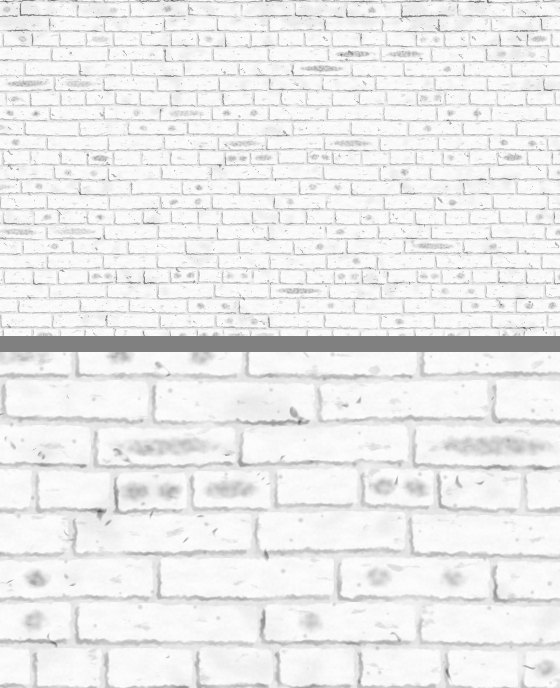
Top, the full canvas; bottom, a detail of the centre.
A Shadertoy shader for this texture:

```glsl
// A whitewashed brick wall: three courses of long bricks, then one of short ones.
// Each brick is a noise-roughened box; a shifted copy casts an L-shaped shadow
// into the mortar. Stains, pits and patchy grime are layered on with noise.

const float COURSES = 22.66;       // courses over the canvas height
const float LONG_BRICK = 3.695;    // brick length, in course heights
const float PAINT = 0.978;
const float MORTAR = 0.905;
const float SHADOW = 0.76;
const float GRIME = 0.46;

float hash(vec2 p) {
    vec3 q = fract(p.xyx * vec3(0.1031, 0.1030, 0.0973));
    q += dot(q, q.yzx + 33.33);
    return fract((q.x + q.y) * q.z);
}

// Gradient noise, roughly -0.6 to 0.6
float corner(vec2 cell, vec2 offset) {
    float angle = 6.2832 * hash(cell);
    return dot(vec2(cos(angle), sin(angle)), offset);
}

float noise(vec2 p) {
    vec2 i = floor(p), f = p - i;
    vec2 w = f * f * f * (f * (f * 6.0 - 15.0) + 10.0);
    vec2 e = vec2(0.0, 1.0);
    return mix(mix(corner(i, f), corner(i + e.yx, f - e.yx), w.x),
               mix(corner(i + e.xy, f - e.xy), corner(i + e.yy, f - e.yy), w.x), w.y);
}

float fbm(vec2 p) {
    float sum = 0.0, gain = 0.6;
    for (int i = 0; i < 4; i++) {
        sum += gain * noise(p);
        p = p * 2.03 + 17.3;
        gain *= 0.5;
    }
    return sum;
}

float roundBox(vec2 p, vec2 halfSize, float radius) {
    vec2 d = abs(p) - halfSize + radius;
    return length(max(d, 0.0)) + min(max(d.x, d.y), 0.0) - radius;
}

float cover(float d, float soft) { return 1.0 - smoothstep(-soft, soft, d); }

// Position of an end joint, in brick lengths, with uneven laying
float jointAt(float id, float row) {
    return id + 0.16 * (hash(vec2(id + 40.0, row + 7.0)) - 0.5);
}

// Soft discolouring: a long hollow, or one or two round spots
float stain(vec2 p, vec2 halfSize, vec2 id) {
    float kind = hash(id + 71.0), side = hash(id + 93.0) - 0.5;
    float rough = 0.45 * fbm(p * 3.0 + id * 5.1);
    float hollow = cover(length(p / (halfSize * vec2(0.8, 0.55))) - 0.85 + rough, 0.3);
    vec2 spot = vec2(p.x - side * halfSize.x, p.y);
    float spots = cover(length(spot / vec2(0.34, 0.26)) - 0.7 + rough, 0.4);
    spot.x = abs(p.x) - 0.5 * halfSize.x;
    float pair = cover(length(spot / vec2(0.34, 0.26)) - 0.7 + rough, 0.4);
    float mark = kind > 0.93 ? hollow : kind > 0.84 ? spots : kind > 0.78 ? pair : 0.0;
    return mark * (0.6 + 0.6 * hash(id + 15.0));
}

// Scattered small pits, one possible per grid cell
float pits(vec2 p, float density, float soft) {
    vec2 id = floor(p), f = fract(p) - 0.5;
    vec2 shift = 0.5 * vec2(hash(id + 3.0), hash(id + 8.0)) - 0.25;
    float size = 0.06 + 0.14 * hash(id + 21.0);
    return step(hash(id + 55.0), density) * cover(length(f - shift) - size, soft);
}

void mainImage(out vec4 fragColor, in vec2 fragCoord) {
    float pixel = COURSES / iResolution.y;
    vec2 wall = fragCoord * pixel;
    wall.y = COURSES - wall.y - 0.2;                 // measured down from the top
    float soft = max(0.035, 0.6 * pixel);

    // Course and brick under this point
    vec2 p = wall;
    p.y += 0.13 * noise(wall * vec2(0.22, 0.4));
    float row = floor(p.y), turn = mod(row, 4.0);
    bool shortCourse = turn == 2.0;
    float brickLength = LONG_BRICK * (shortCourse ? 0.5 : 1.0);
    float phase = shortCourse ? 0.13 : turn == 0.0 ? 0.373 : 0.907;
    float u = p.x / brickLength - phase, id = floor(u);
    if (u < jointAt(id, row)) id -= 1.0;
    else if (u >= jointAt(id + 1.0, row)) id += 1.0;
    vec2 brickId = vec2(id + 40.0, row + 10.0);

    // Brick sits at the upper right of its cell, leaving mortar below and left
    vec2 low = vec2(jointAt(id, row) * brickLength + 0.15, 0.02);
    vec2 high = vec2(jointAt(id + 1.0, row) * brickLength - 0.02, 0.82 + 0.06 * hash(brickId));
    vec2 halfSize = 0.5 * (high - low);
    vec2 local = vec2(u * brickLength, p.y - row) - 0.5 * (low + high);
    local.y += 0.03 * (hash(brickId + 31.0) - 0.5) * local.x;
    float rough = 0.10 * fbm(wall * 2.6) + 0.035 * noise(wall * 9.0);
    float brick = cover(roundBox(local, halfSize, 0.09) + rough, soft);
    float shadow = cover(roundBox(local - vec2(-0.08, 0.085), halfSize, 0.08) + rough, soft);

    // Patchy wear: grime darkens joints, thick paint hides some of them
    float topEdge = smoothstep(0.0, 1.0, 1.0 - wall.y / 4.0);
    float patches = fbm(wall * vec2(0.3, 0.45) + 4.0);
    float grime = smoothstep(0.08, 0.5, patches + 0.25 * topEdge + 0.5 * noise(wall * 1.3));
    float hidden = smoothstep(0.12, 0.42, fbm(wall * vec2(0.55, 0.8) + 60.0));

    // Joint and face tones
    float mortar = MORTAR + 0.07 * fbm(wall * 4.0 + 9.0);
    float shade = mix(SHADOW, GRIME, grime) + 0.16 * noise(wall * 2.2 + 30.0);
    float joint = mix(mix(mortar, shade, 0.9 * shadow), PAINT - 0.02, 0.8 * hidden);
    float face = PAINT + 0.035 * fbm(wall * vec2(2.0, 4.0)) - 0.05 * grime;
    face -= 0.2 * stain(local, halfSize, brickId) * (0.9 + 0.8 * noise(wall * 6.0));
    face -= 0.10 * smoothstep(0.2, 0.42, fbm(wall * vec2(1.6, 3.0) + 25.0));
    float tone = mix(joint, face, brick);

    // Chips and pits, denser where grimy
    tone -= 0.28 * pits(wall * 2.3 + noise(wall * 3.0), 0.05 + 0.10 * grime, 0.12);
    tone -= 0.14 * pits(wall * 4.1 + 5.0, 0.05, 0.15);
    tone += 0.015 * noise(wall * 13.0);
    fragColor = vec4(vec3(clamp(tone, 0.25, 0.99)), 1.0);
}
```
